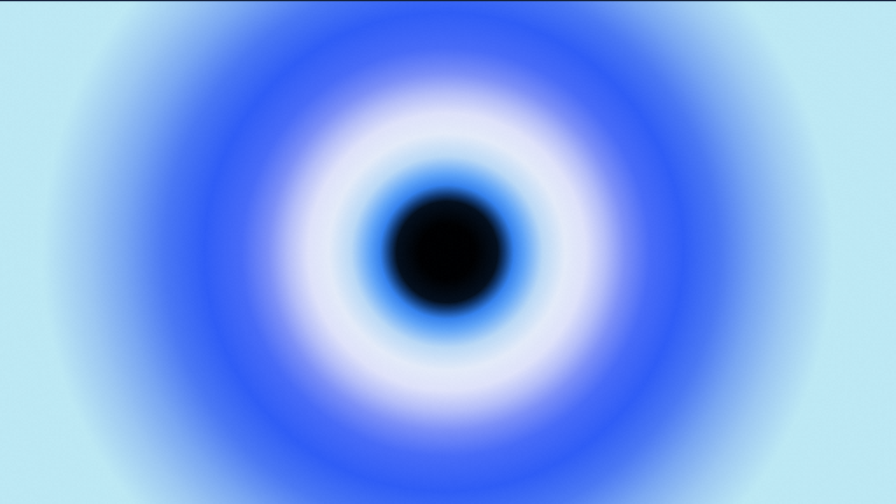
Reproduce this background procedurally as a WebGL 2 fragment shader.

```glsl
#version 300 es
precision highp float;

uniform vec2 u_resolution;
out vec4 fragColor;

// Lengths are fractions of the canvas height
#define CENTER_SHIFT vec2(-0.002, 0.0)
#define OUTER_DRIFT vec2(-0.018, 0.0)
#define TOP_LINE 0.0025
#define GRAIN 0.008
#define BLACK vec3(0.0, 0.003, 0.01)
#define AZURE vec3(0.21, 0.51, 0.93)
#define PEARL vec3(0.89, 0.92, 0.975)
#define COBALT vec3(0.185, 0.365, 0.965)
#define PALE_SKY vec3(0.74, 0.91, 0.957)
#define LINE_COLOR vec3(0.08, 0.13, 0.24)

float hash(vec2 p) {
    return fract(sin(dot(p, vec2(127.1, 311.7))) * 43758.5453);
}

// Linear blend towards the next colour between two radii
vec3 ramp(vec3 base, vec3 next, float from, float to, float r) {
    return mix(base, next, clamp((r - from) / (to - from), 0.0, 1.0));
}

vec3 rings(float r) {
    // Pupil and its blue rim
    vec3 color = ramp(BLACK, vec3(0.015, 0.06, 0.12), 0.055, 0.100, r);
    color = ramp(color, vec3(0.07, 0.23, 0.46), 0.100, 0.114, r);
    color = ramp(color, AZURE, 0.114, 0.133, r);
    color = ramp(color, vec3(0.37, 0.64, 0.97), 0.133, 0.154, r);
    // White halo
    color = ramp(color, vec3(0.73, 0.85, 0.965), 0.154, 0.190, r);
    color = ramp(color, PEARL, 0.190, 0.235, r);
    color = ramp(color, vec3(0.87, 0.885, 0.98), 0.235, 0.275, r);
    color = ramp(color, vec3(0.70, 0.74, 0.975), 0.275, 0.315, r);
    // Broad blue band
    color = ramp(color, vec3(0.48, 0.56, 0.97), 0.315, 0.354, r);
    color = ramp(color, vec3(0.28, 0.42, 0.97), 0.354, 0.405, r);
    color = ramp(color, COBALT, 0.405, 0.475, r);
    // Fade into the sky
    color = ramp(color, vec3(0.29, 0.47, 0.955), 0.475, 0.550, r);
    color = ramp(color, vec3(0.47, 0.65, 0.95), 0.550, 0.625, r);
    color = ramp(color, vec3(0.61, 0.78, 0.95), 0.625, 0.695, r);
    return ramp(color, PALE_SKY, 0.695, 0.785, r);
}

void main() {
    vec2 uv = gl_FragCoord.xy / u_resolution.y;
    vec2 p = uv - 0.5 * u_resolution / u_resolution.y - CENTER_SHIFT;

    // The outer rings sit slightly off the pupil's centre
    float drift = smoothstep(0.3, 0.75, length(p));
    vec3 color = rings(length(p - OUTER_DRIFT * drift));

    // Faint grain hides banding
    color += GRAIN * (hash(floor(uv * 288.0)) - 0.5);

    // Thin dark line along the top edge
    float line = clamp((uv.y - 1.0 + TOP_LINE) * u_resolution.y + 0.5, 0.0, 1.0);
    color = mix(color, LINE_COLOR, line);

    fragColor = vec4(clamp(color, 0.0, 1.0), 1.0);
}
```
